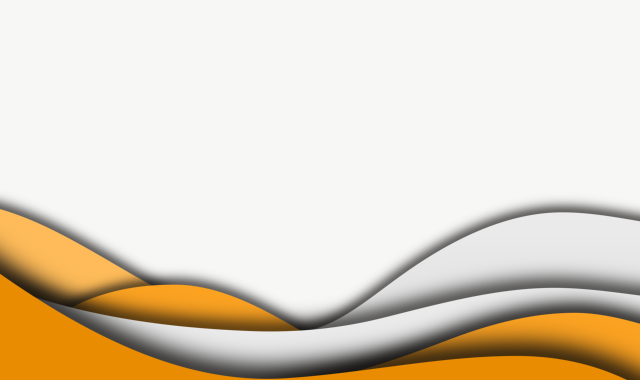
Give the GLSL for this background, as a Shadertoy shader.

```glsl
// Layered paper-cut waves in orange and pale grey, with soft shadows on a white backdrop.

// Colours
const vec3 BACKDROP    = vec3(0.970, 0.970, 0.963);
const vec3 LIGHT_AMBER = vec3(1.000, 0.735, 0.350);
const vec3 AMBER       = vec3(0.985, 0.635, 0.130);
const vec3 DEEP_ORANGE = vec3(0.912, 0.550, 0.005);
const vec3 SILVER      = vec3(0.895, 0.895, 0.895);
const vec3 PEARL       = vec3(0.920, 0.920, 0.920);
const vec3 SHADOW      = vec3(0.050, 0.045, 0.040);

// Shadow reach (in canvas widths) and strength
const float NEAR_REACH = 0.014;
const float MID_REACH  = 0.022;
const float FAR_REACH  = 0.030;
const float SOFT = 0.62;
const float DARK = 0.76;

// Cubic arc between anchors (x, height, slope), straight beyond its ends.
// Returns height and slope.
vec2 arc(float x, vec3 a, vec3 b) {
    float span = b.x - a.x;
    float t = clamp((x - a.x) / span, 0.0, 1.0);
    float rise = b.y - a.y;
    float c1 = a.z * span;
    float c2 = 3.0 * rise - (2.0 * a.z + b.z) * span;
    float c3 = (a.z + b.z) * span - 2.0 * rise;
    float height = a.y + t * (c1 + t * (c2 + t * c3));
    float slope = (c1 + t * (2.0 * c2 + 3.0 * t * c3)) / span;
    return vec2(height + slope * (x - clamp(x, a.x, b.x)), slope);
}

// Smooth chains of arcs
vec2 wave(float x, vec3 a, vec3 b, vec3 c) {
    return x < b.x ? arc(x, a, b) : arc(x, b, c);
}

vec2 wave(float x, vec3 a, vec3 b, vec3 c, vec3 d) {
    return x < c.x ? wave(x, a, b, c) : arc(x, c, d);
}

vec2 wave(float x, vec3 a, vec3 b, vec3 c, vec3 d, vec3 e) {
    return x < c.x ? wave(x, a, b, c) : wave(x, c, d, e);
}

// Lays one sheet below its crest and casts its shadow upwards
void sheet(inout vec3 colour, float y, vec2 crest, vec3 paint, float reach, float strength) {
    float d = (y - crest.x) / sqrt(1.0 + crest.y * crest.y);
    float s = max(d, 0.0) / reach;
    colour = mix(colour, SHADOW, strength * exp(-s * s));
    float edge = 0.75 / iResolution.x;
    colour = mix(paint, colour, smoothstep(-edge, edge, d));
}

void mainImage(out vec4 fragColor, in vec2 fragCoord) {
    vec2 p = fragCoord / iResolution.x;
    vec3 colour = BACKDROP;

    // Slope at the far left
    vec2 crest = arc(p.x, vec3(0.0, 0.267, -0.28), vec3(0.232, 0.1505, -0.56));
    sheet(colour, p.y, crest, LIGHT_AMBER, NEAR_REACH, SOFT);

    // Tall silver hill on the right
    crest = wave(p.x, vec3(0.501, 0.083, 0.35), vec3(0.625, 0.162, 0.72),
                 vec3(0.879, 0.262, 0.0), vec3(1.0, 0.248, -0.17));
    vec3 silver = SILVER + 0.025 * smoothstep(0.13, 0.26, p.y);
    sheet(colour, p.y, crest, silver, NEAR_REACH, SOFT);

    // Amber mound left of the middle
    crest = wave(p.x, vec3(0.115, 0.115, 0.50), vec3(0.273, 0.149, 0.0),
                 vec3(0.466, 0.079, -0.60));
    sheet(colour, p.y, crest, AMBER, NEAR_REACH, SOFT);

    // Long pearl ribbon
    crest = wave(p.x, vec3(0.065, 0.126, -0.30), vec3(0.391, 0.0765, -0.04),
                 vec3(0.599, 0.0973, 0.25), vec3(0.866, 0.144, 0.0),
                 vec3(1.0, 0.132, -0.13));
    sheet(colour, p.y, crest, PEARL, MID_REACH, SOFT);

    // Amber swell on the lower right
    crest = wave(p.x, vec3(0.534, 0.008, 0.24), vec3(0.703, 0.0636, 0.38),
                 vec3(0.898, 0.105, 0.0), vec3(1.0, 0.088, -0.28));
    sheet(colour, p.y, crest, AMBER, MID_REACH, DARK);

    // Front wave along the base
    crest = wave(p.x, vec3(0.0, 0.166, -0.70), vec3(0.195, 0.053, -0.44),
                 vec3(0.443, 0.0026, 0.06), vec3(0.807, 0.0376, 0.0),
                 vec3(1.0, -0.0104, -0.55));
    sheet(colour, p.y, crest, DEEP_ORANGE, FAR_REACH, DARK);

    fragColor = vec4(colour, 1.0);
}
```
